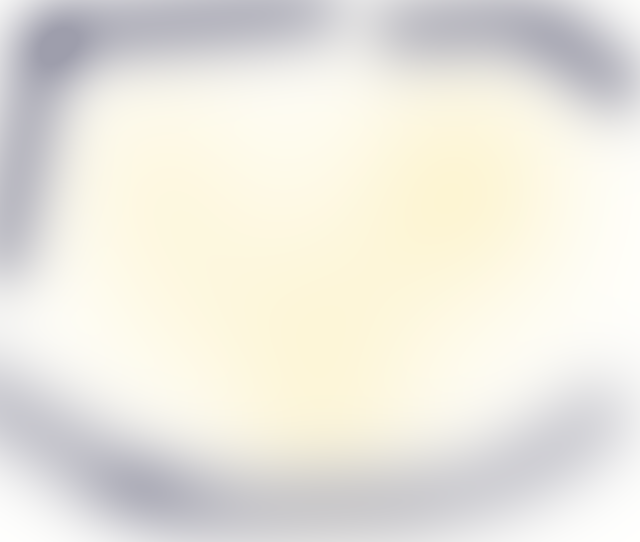
Write a Shadertoy shader that draws this background.

```glsl
// Soft cream glow on white, ringed by blurred blue-grey shadow strokes.

// Composition space: x in 0..ASPECT, y in 0..1, origin at the lower left.
const float ASPECT = 1.18;

const vec3 PAPER = vec3(1.0, 1.0, 0.995);
const vec3 CREAM = vec3(0.99, 0.953, 0.80);
const vec3 SHADOW = vec3(0.62, 0.62, 0.675);

// Blur widths of the shadow strokes
const float BLUR_TOP = 0.089;
const float BLUR_SIDE = 0.085;
const float BLUR_BOTTOM = 0.098;

// Joints of the shadow ring
const vec2 TOP_LEFT = vec2(0.085, 0.938);
const vec2 TOP_MID_L = vec2(0.615, 0.985);
const vec2 TOP_MID_R = vec2(0.70, 0.945);
const vec2 TOP_BEND = vec2(0.985, 0.962);
const vec2 TOP_RIGHT = vec2(1.165, 0.825);
const vec2 LEFT_END = vec2(-0.005, 0.49);
const vec2 LOW_LEFT = vec2(-0.09, 0.305);
const vec2 LOW_DARK = vec2(0.25, 0.097);
const vec2 LOW_MID_L = vec2(0.41, 0.058);
const vec2 LOW_MID_R = vec2(0.80, 0.075);
const vec2 LOW_BEND = vec2(0.985, 0.14);
const vec2 LOW_RIGHT = vec2(1.14, 0.26);

// Elliptical Gaussian spot
float glow(vec2 p, vec2 centre, vec2 radius) {
    vec2 q = (p - centre) / radius;
    return exp(-dot(q, q));
}

// Gaussian-blurred line segment; chained segments join without a seam
float stroke(vec2 p, vec2 a, vec2 b, float blur) {
    float len = length(b - a);
    vec2 dir = (b - a) / len;
    vec2 q = p - a;
    float along = dot(q, dir);
    float across = (q.x * dir.y - q.y * dir.x) / blur;
    vec2 ends = tanh(1.2 * vec2(along, along - len) / blur);
    return 0.5 * (ends.x - ends.y) * exp(-across * across);
}

// Strength of the cream light
float creamAmount(vec2 p) {
    float c = 0.15 * glow(p, vec2(0.585, 0.54), vec2(0.51, 0.40));
    c += 0.70 * glow(p, vec2(0.854, 0.66), vec2(0.215, 0.23));
    c += 0.54 * glow(p, vec2(0.60, 0.355), vec2(0.23, 0.26));
    c += 0.42 * glow(p, vec2(0.29, 0.66), vec2(0.20, 0.215));
    c += 0.18 * glow(p, vec2(0.34, 0.415), vec2(0.20, 0.185));
    c += 0.20 * glow(p, vec2(0.59, 0.17), vec2(0.17, 0.14));
    return min(c, 1.0);
}

// Strength of the shadow ring
float shadowAmount(vec2 p) {
    // Top and left
    float s = 0.75 * stroke(p, TOP_LEFT, TOP_MID_L, BLUR_TOP);
    s += 0.72 * stroke(p, TOP_MID_R, TOP_BEND, BLUR_TOP);
    s += 0.85 * stroke(p, TOP_BEND, TOP_RIGHT, BLUR_SIDE);
    s += 0.72 * stroke(p, TOP_LEFT, LEFT_END, BLUR_SIDE);
    s += 0.25 * glow(p, vec2(0.10, 0.925), vec2(0.08));

    // Bottom
    s += 0.58 * stroke(p, LOW_LEFT, LOW_DARK, BLUR_BOTTOM);
    s += 0.66 * stroke(p, LOW_DARK, LOW_MID_L, BLUR_BOTTOM);
    s += 0.54 * stroke(p, LOW_MID_L, LOW_MID_R, BLUR_BOTTOM);
    s += 0.48 * stroke(p, LOW_MID_R, LOW_BEND, BLUR_BOTTOM);
    s += 0.50 * stroke(p, LOW_BEND, LOW_RIGHT, BLUR_BOTTOM);
    s += 0.20 * glow(p, LOW_DARK, vec2(0.11, 0.08));
    return min(s, 1.0);
}

void mainImage(out vec4 fragColor, in vec2 fragCoord) {
    vec2 p = fragCoord / iResolution.xy * vec2(ASPECT, 1.0);
    vec3 color = mix(PAPER, CREAM, creamAmount(p));
    color = mix(color, SHADOW, shadowAmount(p));
    fragColor = vec4(color, 1.0);
}
```
